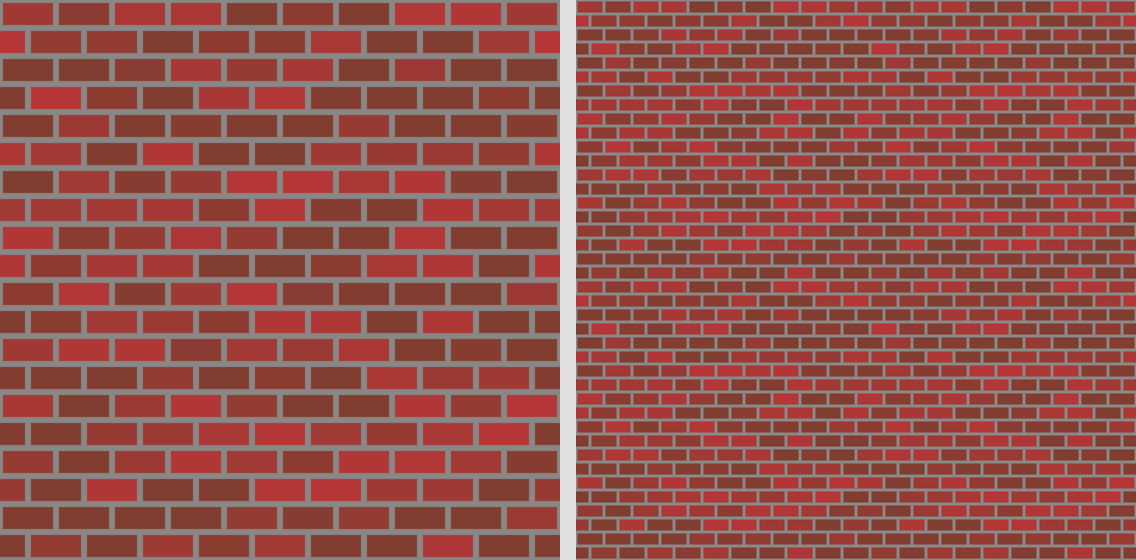
Left: one tile. Right: repeated 2 by 2.
A Shadertoy shader for this texture:

```glsl
const vec2 BRICKS = vec2(10.0, 20.0);    // repeats across and down
const float HALF_JOINT = 0.0053;         // half the mortar width, in canvas units
const float EDGE_SOFTNESS = 0.0016;      // half the width of the brick's blurred rim
const float DARK_SHARE = 0.3;            // share of bricks at the darkest tone
const vec3 MORTAR = vec3(0.54, 0.535, 0.53);
const vec3 DARK_BRICK = vec3(0.505, 0.238, 0.187);
const vec3 BRIGHT_BRICK = vec3(0.72, 0.212, 0.216);

float hash(vec2 p) {
    return fract(sin(dot(p, vec2(127.1, 311.7))) * 43758.5453);
}

void mainImage(out vec4 fragColor, in vec2 fragCoord) {
    vec2 uv = fragCoord / iResolution.xy;

    // Running bond: even rows shift by half a brick
    vec2 grid = uv * BRICKS;
    float row = floor(grid.y);
    grid.x += 0.5 * (1.0 - mod(row, 2.0));

    // Brick index, wrapped so that bricks cut by the border share one tone
    vec2 brick = mod(floor(grid), BRICKS);
    vec2 cell = fract(grid);

    // Distance to the nearest cell border, in canvas units
    vec2 border = min(cell, 1.0 - cell) / BRICKS;
    float dist = min(border.x, border.y);
    float soft = max(EDGE_SOFTNESS, 0.7 / min(iResolution.x, iResolution.y));
    float mask = smoothstep(HALF_JOINT - soft, HALF_JOINT + soft, dist);

    // Tone per brick
    float tone = max(0.0, (hash(brick + 3.0) - DARK_SHARE) / (1.0 - DARK_SHARE));
    vec3 brickColor = mix(DARK_BRICK, BRIGHT_BRICK, tone);

    fragColor = vec4(mix(MORTAR, brickColor, mask), 1.0);
}
```
